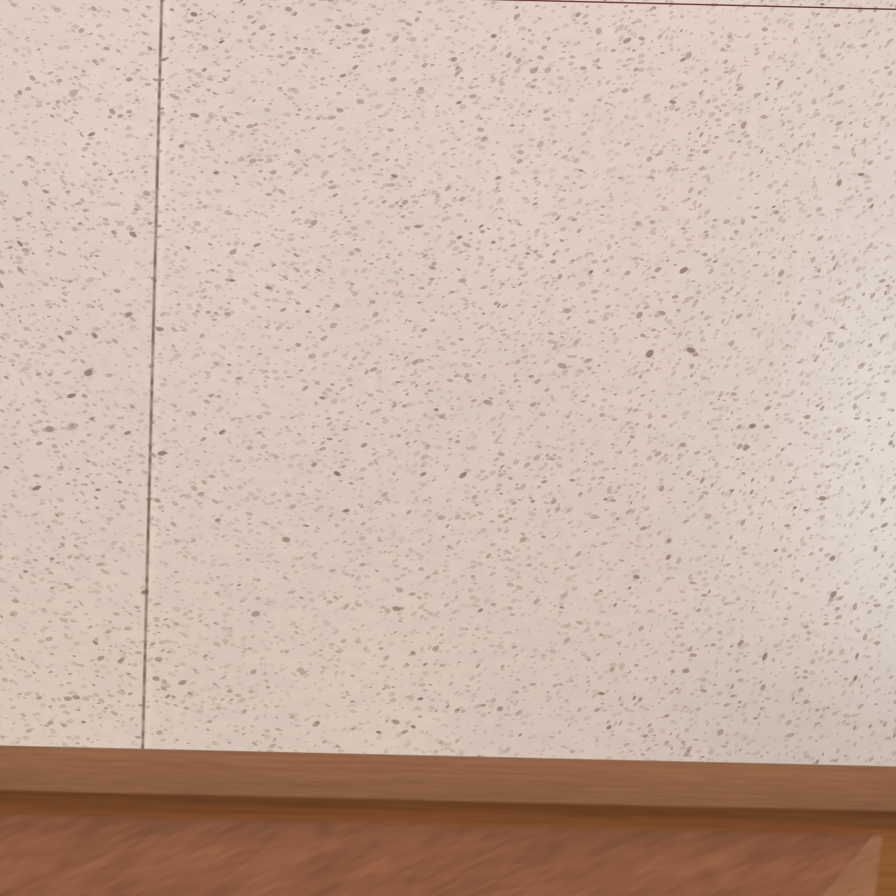
This texture is drawn by a Shadertoy shader. Its source:

```glsl
// A pale speckled wall panel with two thin seams above a brown wooden ledge.
// Flecks are scattered by cellular noise in three sizes; the wood is layered
// bands split by slightly tilted lines, with stretched noise for its grain.

const vec3 PANEL_TOP    = vec3(0.875, 0.805, 0.765);
const vec3 PANEL_BOTTOM = vec3(0.840, 0.770, 0.720);
const vec3 PANEL_GLOW   = vec3(0.890, 0.855, 0.830);
const vec3 FLECK        = vec3(0.520, 0.420, 0.360);
const vec3 SEAM         = vec3(0.470, 0.390, 0.340);
const vec3 TOP_SEAM     = vec3(0.360, 0.190, 0.160);
const vec3 LEDGE        = vec3(0.535, 0.365, 0.260);
const vec3 GROOVE       = vec3(0.455, 0.275, 0.155);
const vec3 LOWER_WOOD   = vec3(0.550, 0.355, 0.255);
const vec3 MITRE_WOOD   = vec3(0.590, 0.405, 0.290);
const vec3 END_WOOD     = vec3(0.530, 0.340, 0.190);
const float LEDGE_TOP    = 0.168;   // heights at the left edge
const float GROOVE_TOP   = 0.118;
const float LOWER_TOP    = 0.091;
const float LEDGE_SLOPE  = -0.0234;
const float SEAM_WIDTH   = 0.0016;

vec2 hash2(vec2 p) {
    vec3 q = fract(vec3(p.xyx) * vec3(0.1031, 0.1030, 0.0973));
    q += dot(q, q.yzx + 33.33);
    return fract((q.xx + q.yz) * q.zy);
}

float valueNoise(vec2 p) {
    vec2 i = floor(p), f = fract(p);
    f = f * f * (3.0 - 2.0 * f);
    return mix(mix(hash2(i).x, hash2(i + vec2(1, 0)).x, f.x),
               mix(hash2(i + vec2(0, 1)).x, hash2(i + vec2(1, 1)).x, f.x), f.y);
}

// Coverage of randomly placed, tilted oval flecks; size is in cells.
float flecks(vec2 uv, float cells, float density, float size, float seed) {
    vec2 p = uv * cells, home = floor(p);
    float blur = max(cells / iResolution.y, 0.08);
    float cover = 0.0;
    for (int j = -1; j <= 1; j++)
    for (int i = -1; i <= 1; i++) {
        vec2 cell = home + vec2(i, j);
        vec2 place = hash2(cell + seed), trait = hash2(cell + seed + 71.7);
        float angle = mix(-0.25, 0.65, uv.x) + (place.x - 0.5) * 1.3;
        vec2 d = p - cell - place;
        d = mat2(cos(angle), -sin(angle), sin(angle), cos(angle)) * d;
        d.y *= 1.4 + 0.9 * place.y;
        float radius = size * (0.55 + 0.75 * trait.y * trait.y);
        float shape = 1.0 - smoothstep(radius - blur, radius + blur, length(d));
        float strength = 0.35 + 0.65 * fract(trait.y * 7.3 + place.x);
        cover = max(cover, shape * strength * step(trait.x, density));
    }
    return cover;
}

// Soft-edged mask that is one where d is positive.
float above(float d, float softness) {
    float w = max(softness, 0.75 / iResolution.y);
    return smoothstep(-w, w, d);
}

vec3 panel(vec2 uv) {
    vec3 col = mix(PANEL_BOTTOM, PANEL_TOP, smoothstep(0.2, 0.95, uv.y));
    vec2 g = (uv - vec2(1.03, 0.50)) / vec2(0.17, 0.32);
    col = mix(col, PANEL_GLOW, 0.85 * exp(-dot(g, g)));
    vec2 s = (uv - vec2(1.0, 0.16)) / vec2(0.30, 0.12);
    col *= 1.0 - 0.07 * exp(-dot(s, s));
    col *= 1.0 + 0.025 * (valueNoise(uv * vec2(75.0, 130.0)) - 0.5)
               + 0.020 * (valueNoise(uv * 7.0) - 0.5);

    float patchy = 0.75 + 0.5 * valueNoise(uv * 13.0 + 4.0);
    col = mix(col, FLECK, 0.25 * patchy * flecks(uv, 125.0, 0.60, 0.40, 3.0));
    col = mix(col, FLECK, 0.48 * patchy * flecks(uv, 88.0, 0.38, 0.30, 19.0));
    col = mix(col, FLECK * 0.92, 0.72 * flecks(uv, 48.0, 0.16, 0.19, 47.0));

    // Upright seam, broken up by flecks of shade along its length.
    float seamX = mix(0.155, 0.1805, uv.y);
    float seam = 1.0 - above(abs(uv.x - seamX) - SEAM_WIDTH, 0.0013);
    float wear = 0.50 + 0.45 * valueNoise(vec2(3.0, uv.y * 150.0));
    col = mix(col, SEAM, seam * wear);
    col *= 1.0 + 0.025 * exp(-pow((uv.x - seamX - 0.006) / 0.003, 2.0));

    // Slanted seam that enters along the top.
    float topY = 1.0 - 0.0244 * (uv.x - 0.573);
    float topSeam = 1.0 - above(abs(uv.y - topY) - 0.0008, 0.0008);
    return mix(col, TOP_SEAM, 0.9 * topSeam);
}

vec3 wood(vec2 uv, float h) {
    float grain = valueNoise(vec2(uv.x * 9.0, h * 260.0)) - 0.5;
    float fibre = valueNoise(vec2(uv.x * 45.0, h * 480.0)) - 0.5;
    vec3 ledge = LEDGE * (1.0 + 0.07 * grain + 0.06 * fibre);
    ledge *= 1.0 + 0.07 * smoothstep(GROOVE_TOP, LEDGE_TOP, h);
    vec3 groove = GROOVE * (1.0 + 0.12 * grain + 0.05 * fibre);
    groove *= mix(0.88, 1.06, smoothstep(GROOVE_TOP, LOWER_TOP, h));

    // Lower board with short slanted fibres.
    vec2 q = vec2(uv.x * 0.9 + uv.y * 0.45, uv.y - uv.x * 0.45);
    float slant = valueNoise(q * vec2(50.0, 190.0)) + valueNoise(q * vec2(18.0, 75.0)) - 1.0;
    vec3 lower = LOWER_WOOD * (1.0 + 0.11 * slant);
    lower *= 1.0 - 0.10 * smoothstep(0.055, LOWER_TOP, h);
    float mitre = above((uv.x - 0.918) * 0.77 - uv.y * 0.64, 0.002);
    lower = mix(lower, MITRE_WOOD * (1.0 + 0.07 * slant), mitre);
    float endPiece = above(uv.x - 0.985 + 0.12 * (0.07 - uv.y), 0.003);
    lower = mix(lower, END_WOOD * (1.0 + 0.1 * grain), endPiece);

    vec3 col = mix(lower, groove, above(h - LOWER_TOP, 0.005));
    return mix(col, ledge, above(h - GROOVE_TOP, 0.0025));
}

void mainImage(out vec4 fragColor, in vec2 fragCoord) {
    vec2 uv = fragCoord / iResolution.xy;
    float h = uv.y - LEDGE_SLOPE * uv.x;   // height measured along the ledge
    vec3 col = mix(wood(uv, h), panel(uv), above(h - LEDGE_TOP, 0.0012));
    fragColor = vec4(col, 1.0);
}
```
